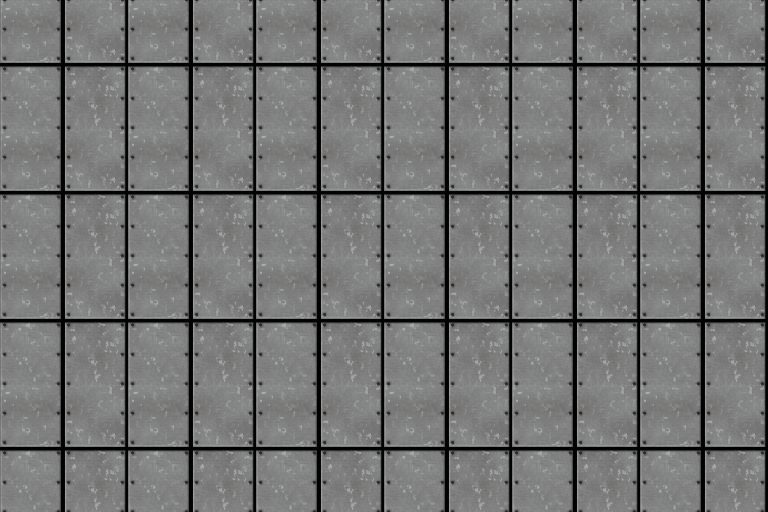
Write a WebGL 1 fragment shader that draws this texture.

```glsl
precision highp float;
// Wall of riveted grey metal panels, 12 across and 4 down, parted by black gaps.
// Two panel variants alternate by column; each row repeats the same wear.
// Panels come from cell coordinates, wear from layered value noise.

uniform vec2 u_resolution;

const vec2 PANEL_COUNT = vec2(12.0, 4.0);
const vec2 PANEL_SIZE = vec2(64.0, 128.0);   // design units
const vec2 GRID_OFFSET = vec2(-1.2, 63.4);   // where the first gaps cross
const float GAP_THIN = 1.5;                  // half widths of the gaps
const float GAP_THICK = 2.1;
const float GAP_ROW = 1.9;
const float RIVET_INSET = 5.2;
const float RIVET_START = 6.0;
const float RIVET_STEP = 29.4;
const float RIVET_RADIUS = 1.5;

const vec3 GAP_COLOR = vec3(0.008);
const vec3 RIVET_COLOR = vec3(0.15, 0.15, 0.16);
const vec3 METAL_DARK = vec3(0.455, 0.448, 0.445);
const vec3 METAL_LIGHT = vec3(0.525, 0.53, 0.53);
const vec3 FLAKE_COLOR = vec3(0.67, 0.69, 0.69);
const vec3 RIM_COLOR = vec3(0.66);

float hash(vec2 p) {
  vec3 h = fract(vec3(p.xyx) * 0.1031);
  h += dot(h, h.yzx + 33.33);
  return fract((h.x + h.y) * h.z);
}

float noise(vec2 p) {
  vec2 i = floor(p);
  vec2 f = fract(p);
  f = f * f * (3.0 - 2.0 * f);
  return mix(mix(hash(i), hash(i + vec2(1.0, 0.0)), f.x),
             mix(hash(i + vec2(0.0, 1.0)), hash(i + vec2(1.0)), f.x), f.y);
}

float fbm(vec2 p) {
  float sum = 0.0;
  float weight = 0.5;
  for (int i = 0; i < 4; i++) {
    sum += weight * noise(p);
    p = p * 2.03 + 17.3;
    weight *= 0.5;
  }
  return sum / 0.9375;
}

// Mottled sheet with fine grain, faint brushed rows and pale flakes.
vec3 metal(vec2 local, float variant) {
  vec2 p = local + vec2(variant * 211.0 + 40.0, 70.0);
  float cloud = fbm(p / 22.0);
  float grain = noise(p / 1.4) - 0.5;
  float brushed = sin(local.y * 2.1) * (noise(p / vec2(7.0, 4.0)) - 0.3);
  float tone = 0.58 + 1.5 * (cloud - 0.5) + 0.5 * grain + 0.22 * brushed;
  vec3 color = mix(METAL_DARK, METAL_LIGHT, clamp(tone, -0.2, 1.3));

  float patches = smoothstep(0.4, 0.7, noise(p / 13.0 + 5.0));
  float flakes = smoothstep(0.6, 0.8, fbm(p / vec2(3.6, 4.2) + 31.0));
  color = mix(color, FLAKE_COLOR, flakes * (0.25 + 0.6 * patches));

  float seam = 1.0 - smoothstep(0.3, 1.3, abs(local.y - 62.5));
  return color + 0.04 * seam * noise(p / vec2(5.0, 1.0));
}

// Dark rivets in a column near each side, with a small glint beside them.
vec3 addRivets(vec3 color, vec2 local, float aa) {
  float row = clamp(floor((local.y - RIVET_START) / RIVET_STEP + 0.5), 0.0, 4.0);
  float side = step(PANEL_SIZE.x * 0.5, local.x);
  vec2 center = vec2(mix(RIVET_INSET + 0.6, PANEL_SIZE.x - RIVET_INSET + 0.8, side),
                     RIVET_START + row * RIVET_STEP);
  vec2 d = local - center;
  float halo = 1.0 - smoothstep(1.5, 3.8, length(d));
  float glint = 1.0 - smoothstep(0.4, 1.4, length(d - vec2(-1.7, -1.4)));
  float head = 1.0 - smoothstep(-0.5 * aa, 0.5 * aa, length(d) - RIVET_RADIUS);
  color *= 1.0 - 0.2 * halo;
  color = mix(color, RIM_COLOR, 0.5 * glint);
  return mix(color, RIVET_COLOR, 0.9 * head);
}

void main() {
  vec2 canvas = PANEL_COUNT * PANEL_SIZE;
  vec2 p = gl_FragCoord.xy / u_resolution * canvas - GRID_OFFSET;
  float aa = canvas.x / u_resolution.x;
  vec2 cell = floor(p / PANEL_SIZE);
  vec2 local = p - cell * PANEL_SIZE;
  float variant = mod(cell.x, 2.0);

  // Distances into the panel from each bordering gap.
  float left = local.x - mix(GAP_THIN, GAP_THICK, variant);
  float right = PANEL_SIZE.x - local.x - mix(GAP_THICK, GAP_THIN, variant);
  float bottom = local.y - GAP_ROW;
  float top = PANEL_SIZE.y - local.y - GAP_ROW;
  float inside = min(min(left, right), min(bottom, top));

  vec3 color = addRivets(metal(local, variant), local, aa);

  // Worn bright rim at left and bottom, soft shade at right and top.
  float rim = 1.0 - smoothstep(0.7, 2.0, min(left, bottom));
  float shade = 1.0 - smoothstep(0.3, 2.2, min(right, top));
  float wear = 0.35 + 0.5 * noise(local / 3.0 + variant * 53.0);
  color = mix(color, RIM_COLOR, rim * wear);
  color *= 1.0 - 0.22 * shade;

  color = mix(GAP_COLOR, color, smoothstep(-0.5 * aa, 0.5 * aa, inside));
  gl_FragColor = vec4(color, 1.0);
}
```
